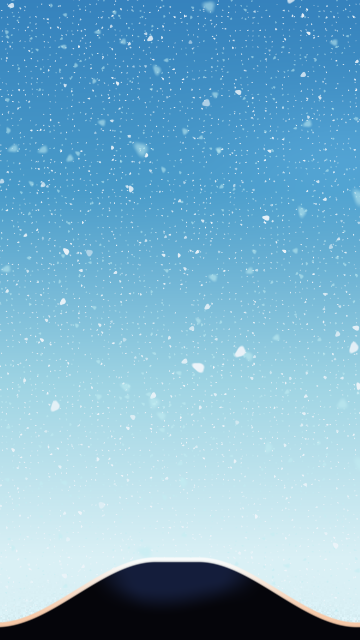
Write a Shadertoy shader that draws this background.

```glsl
vec3 hash32(vec2 p) {
    vec3 q = fract(p.xyx * vec3(0.1031, 0.1030, 0.0973));
    q += dot(q, q.yxz + 33.33);
    return fract((q.xxy + q.yzz) * q.zyx);
}

float ramp(float a, float b, float x) {
    return clamp((x - a) / (b - a), 0.0, 1.0);
}

// Sky from deep blue to pale ice; depth runs from 0 at the top to 1
vec3 skyColor(vec2 uv) {
    float depth = 1.0 - uv.y;
    vec3 sky = mix(vec3(0.21, 0.51, 0.74), vec3(0.29, 0.61, 0.79), ramp(0.0, 0.3, depth));
    sky = mix(sky, vec3(0.62, 0.83, 0.89), ramp(0.3, 0.6, depth));
    sky = mix(sky, vec3(0.85, 0.94, 0.96), ramp(0.6, 0.87, depth));
    vec2 haze = (uv - vec2(0.95, 0.76)) / vec2(0.35, 0.1);
    return sky + 0.045 * exp(-dot(haze, haze));
}

// One grid of flakes: rgb is the tint, a is the coverage
vec4 snowLayer(vec2 p, float scale, float density, float blurShare, float seed) {
    vec2 grid = p * scale + seed * vec2(7.31, 3.77);
    vec2 id = floor(grid);
    vec3 place = hash32(id + seed * 41.0);
    vec3 look = hash32(id + seed * 67.0 + 19.0);

    vec2 q = fract(grid) - mix(vec2(0.25), vec2(0.75), place.xy);
    float angle = 6.2832 * look.x;
    q = mat2(cos(angle), -sin(angle), sin(angle), cos(angle)) * q;
    q.x *= 1.0 + 0.5 * look.y;

    float blurry = step(look.z, blurShare);
    float radius = mix(0.06, 0.125, look.y) * (1.0 + 0.35 * blurry);
    radius *= 1.0 + 0.12 * cos(3.0 * atan(q.y, q.x + 1e-5) + angle);
    float soft = max(0.75 * scale / iResolution.x, radius * mix(0.25, 0.6, blurry));
    float cover = 1.0 - smoothstep(radius - soft, radius + soft, length(q));
    cover *= step(place.z, density) * mix(0.5 + 0.45 * look.y, 0.55, blurry);
    return vec4(mix(vec3(0.94, 0.96, 0.98), vec3(0.76, 0.93, 0.95), blurry), cover);
}

float hillHeight(float x) {
    return 0.042 + 0.181 * (1.0 - smoothstep(0.06, 0.5, abs(x - 0.492)));
}

void mainImage(out vec4 fragColor, in vec2 fragCoord) {
    vec2 uv = fragCoord / iResolution.xy;
    vec2 p = fragCoord / iResolution.x;
    float pixel = 1.0 / iResolution.x;
    vec3 color = skyColor(uv);

    // Snow from fine dust to large near flakes
    for (int i = 0; i < 5; i++) {
        float k = float(i);
        float scale = 60.0 / pow(1.7, k);
        float density = 0.18 + 0.42 * exp(-0.9 * k);
        vec4 snow = snowLayer(p, scale, density, 0.25 + 0.06 * k, k + 1.0);
        color = mix(color, snow.rgb, snow.a);
    }

    // Distance to the hill line, corrected for its slope
    float height = hillHeight(p.x);
    float slope = (hillHeight(p.x + 0.002) - hillHeight(p.x - 0.002)) / 0.004;
    float hill = (p.y - height) / sqrt(1.0 + slope * slope);
    float side = abs(p.x - 0.492);

    // Frost grain gathered over the low ends
    float grain = hash32(floor(p * 220.0)).x - 0.5;
    color += 0.09 * grain * exp(-max(hill, 0.0) * 35.0) * smoothstep(0.25, 0.45, side);

    // Dark hill with a navy crown
    float crown = smoothstep(0.08, 0.16, p.y + 0.015 * cos(14.0 * p.x));
    crown *= 1.0 - smoothstep(0.13, 0.27, side + 0.5 * (0.2 - p.y));
    vec3 ground = mix(vec3(0.02, 0.02, 0.04), vec3(0.08, 0.115, 0.23), crown);
    color = mix(color, ground, 1.0 - smoothstep(-pixel, pixel, hill));

    // Rim, white at the crest and peach at the ends
    vec3 rimColor = mix(vec3(0.97, 0.98, 0.98), vec3(0.97, 0.79, 0.66), smoothstep(0.1, 0.42, side));
    float rim = 1.0 - smoothstep(0.0065 - pixel, 0.0065 + pixel, abs(hill));
    rimColor *= 1.0 - 0.1 * smoothstep(0.0, 0.006, -hill);
    color = mix(color, rimColor, rim);

    fragColor = vec4(clamp(color, 0.0, 1.0), 1.0);
}
```
